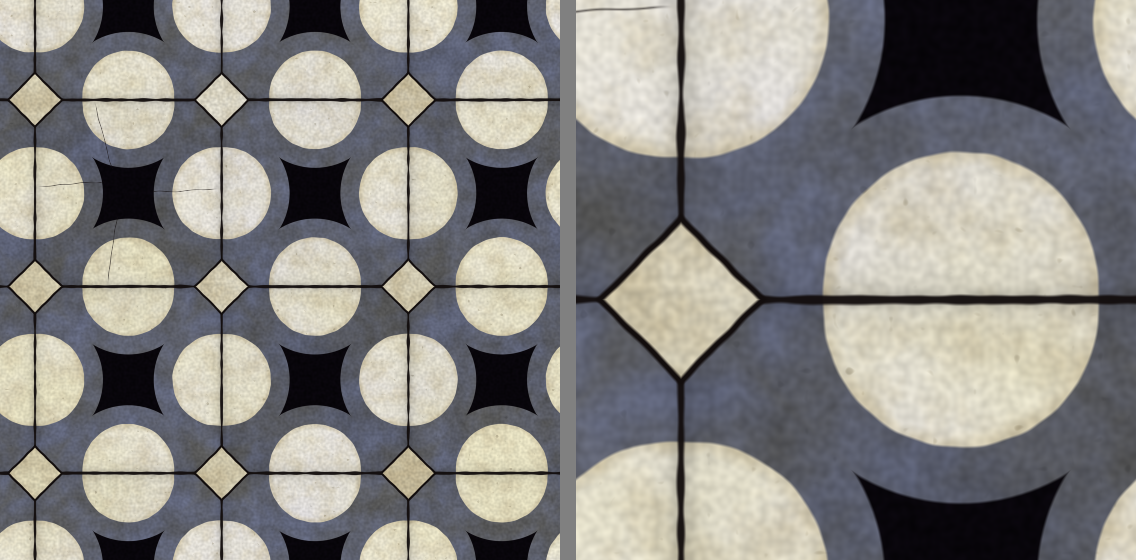
Left, the full canvas; right, a detail of the centre.
A three.js fragment shader for this pattern:

```glsl
// Worn cement floor: three by three slate tiles with black concave stars,
// cream discs split by the joints, and small diamonds set at the corners.
// Folded tile distances give the shapes; wrapping gradient noise gives the wear.
varying vec2 vUv;

const float TILES = 3.0;
const float SOFT = 0.0035;              // edge softness, in tile widths
const float TAU = 6.2831853;
const vec2 JOINT_ORIGIN = vec2(0.1875, 0.465);

const vec3 SLATE_BLUE = vec3(0.36, 0.38, 0.46);
const vec3 SLATE_GRAY = vec3(0.35, 0.35, 0.35);
const vec3 CREAM = vec3(0.89, 0.87, 0.75);
const vec3 CHALK = vec3(0.88, 0.87, 0.87);
const vec3 TAN = vec3(0.76, 0.71, 0.58);
const vec3 BLACK = vec3(0.03, 0.02, 0.04);
const vec3 GROUT = vec3(0.07, 0.05, 0.05);

float hash(vec2 p) {
  return fract(sin(dot(p, vec2(127.1, 311.7))) * 4375.85);
}

float cornerSlope(vec2 cell, vec2 offset, float period) {
  float angle = TAU * hash(mod(cell, period) + 0.37);
  return dot(vec2(cos(angle), sin(angle)), offset);
}

// Gradient noise that wraps after a whole number of cells.
float noise(vec2 uv, float period) {
  vec2 p = uv * period;
  vec2 i = floor(p);
  vec2 f = p - i;
  vec2 w = f * f * f * (f * (f * 6.0 - 15.0) + 10.0);
  vec2 e = vec2(1.0, 0.0);
  float low = mix(cornerSlope(i, f, period), cornerSlope(i + e.xy, f - e.xy, period), w.x);
  float high = mix(cornerSlope(i + e.yx, f - e.yx, period), cornerSlope(i + e.xx, f - e.xx, period), w.x);
  return mix(low, high, w.y);
}

float fbm(vec2 uv, float period) {
  float sum = 0.0;
  float gain = 1.0;
  for (int i = 0; i < 4; i++) {
    sum += gain * noise(uv, period);
    period *= 2.0;
    gain *= 0.55;
  }
  return sum;
}

float inside(float d) {
  return 1.0 - smoothstep(-SOFT, SOFT, d);
}

// Four wandering hairlines running outward from the star.
float cracks(vec2 f, float wander) {
  vec4 start = vec4(0.0, 0.05, -0.07, -0.04);
  vec4 slope = vec4(0.04, 0.27, 0.07, -0.15);
  float mask = 0.0;
  for (int k = 0; k < 4; k++) {
    float angle = TAU * 0.25 * float(k);
    vec2 dir = vec2(cos(angle), sin(angle));
    float along = dot(f, dir);
    float side = dot(f, vec2(-dir.y, dir.x)) - start[k] - slope[k] * along - wander;
    float span = step(0.13, along) * (1.0 - smoothstep(0.44, 0.49, along));
    mask = max(mask, span * inside(abs(side) - 0.0015));
  }
  return mask;
}

// Pale stone blending from cream to chalk, with tan stains.
vec3 paleStone(float chalky, float stain) {
  return mix(mix(CREAM, CHALK, clamp(chalky, 0.0, 1.0)), TAN, clamp(stain, 0.0, 1.0));
}

void main() {
  // Fold the tile so that one disc edge and one corner cover them all.
  vec2 p = vUv * TILES - JOINT_ORIGIN;
  vec2 tile = floor(p);
  vec2 f = p - tile - 0.5;
  vec2 a = abs(f);
  float upright = step(a.y, a.x);
  float along = min(a.x, a.y);
  float across = 0.5 - max(a.x, a.y);
  vec2 toEdge = mix(vec2(0.0, sign(f.y)), vec2(sign(f.x), 0.0), upright);
  vec2 tileId = mod(tile, TILES);
  vec2 discId = mod(2.0 * tile + 1.0 + toEdge, 2.0 * TILES);
  vec2 cornerId = mod(floor(p + 0.5), TILES);

  // Wear at several scales.
  float cloud = fbm(vUv, 6.0);
  float mottle = fbm(vUv, 25.0);
  float grain = noise(vUv, 190.0) + 0.6 * noise(vUv, 95.0);
  float pits = smoothstep(0.42, 0.62, noise(vUv, 120.0));
  float wobble = 0.003 * noise(vUv, 60.0);

  // Shape distances.
  float disc = length(vec2(along, max(across - 0.018, 0.0))) - 0.246 + wobble;
  float ring = length(vec2(along, across)) - 0.364;
  float star = max(-ring, a.x + a.y - 0.5);
  float diamond = (0.852 - a.x - a.y) * 0.7071 + wobble;
  float joint = across - mix(0.0075, 0.006, upright) - 0.006 * noise(vUv, 45.0);

  // Slate ground, bluer in the rings and grayer toward the corners.
  float blue = 0.57 + 0.7 * cloud + 0.4 * mottle - 0.35 * smoothstep(-0.02, 0.03, ring);
  vec3 color = mix(SLATE_GRAY, SLATE_BLUE, clamp(blue, 0.0, 1.0));
  color *= 1.0 + 0.12 * mottle + 0.13 * grain + 0.08 * (hash(tileId + 5.0) - 0.5);

  // Discs, each with its own tone, yellowed rim and speckle.
  float glow = 0.5 + 0.25 * cos(TAU * (vUv.x - 0.52)) + 0.25 * cos(TAU * (vUv.y - 0.72));
  float chalky = 0.75 * glow + 0.6 * (hash(discId) - 0.5) + 0.5 * cloud + 0.1;
  float rim = smoothstep(-0.035, 0.0, disc);
  vec3 pale = paleStone(chalky, 0.1 + 0.5 * mottle + 0.4 * rim + 0.3 * pits);
  pale *= 1.0 + 0.1 * grain + 0.05 * (hash(tileId + discId) - 0.5);
  color = mix(color, pale, inside(disc));
  color = mix(color, BLACK * (1.0 + 0.5 * grain), inside(star));

  // Dirt, joints and cracks, then the corner diamonds in their dark beds.
  color *= 1.0 - 0.22 * exp(-max(across, 0.0) / 0.02) - 0.1 * pits;
  color = mix(color, GROUT, 0.95 * inside(joint));
  float cracked = 1.0 - step(0.5, length(tileId - vec2(0.0, 1.0)));
  color = mix(color, GROUT, 0.7 * cracked * cracks(f, 0.012 * noise(vUv, 30.0)));
  vec3 inlay = paleStone(0.7 * glow - 0.1, 0.55 - 0.4 * glow + 0.5 * hash(cornerId) + 0.5 * mottle);
  color = mix(color, GROUT, inside(diamond - 0.003));
  color = mix(color, inlay * (0.97 + 0.12 * grain), inside(diamond + 0.008));

  gl_FragColor = vec4(color, 1.0);
}
```
